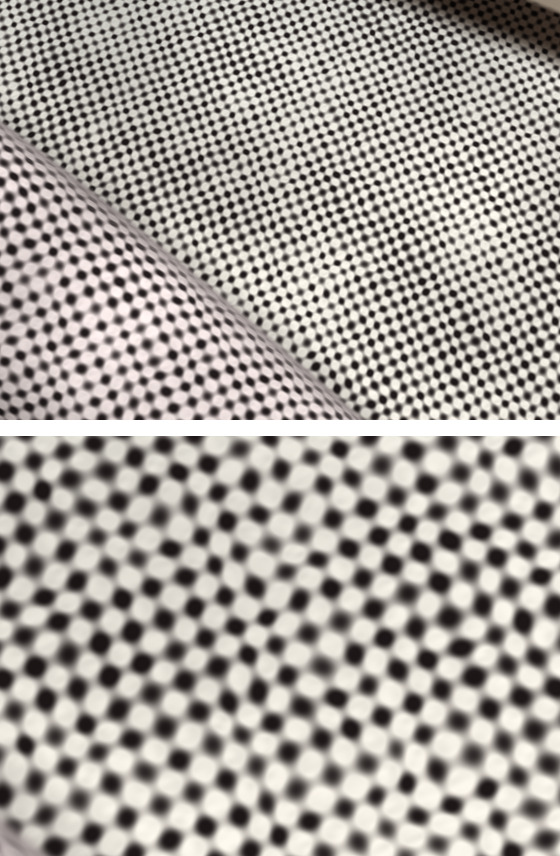
Top: the whole. Bottom: its middle third, enlarged.
Give the GLSL for this texture, as a WebGL 2 fragment shader.

```glsl
#version 300 es
precision highp float;
// Draws a two-tone plain weave cloth receding in depth, with a soft rolled fold in front.
uniform vec2 u_resolution;
out vec4 outColor;

#define PITCH 0.0268        // distance between dark dots, in canvas heights
#define WEAVE_ANGLE 0.375   // turn of the dot rows
#define DEPTH 0.25          // perspective shrink toward the top
#define FOLD_SCALE 1.55     // enlargement of the nearer fold
#define FOLD_RADIUS 0.295
#define WOBBLE 0.30         // thread irregularity, in dots
#define DOT_VARIATION 0.5
#define FIBRE 0.07
#define DAYLIGHT 0.20       // strength of the broad light variation

const vec3 DARK = vec3(0.095, 0.07, 0.075);
const vec3 CREAM = vec3(0.96, 0.94, 0.90);
const vec3 ROSE = vec3(0.94, 0.89, 0.88);
const vec3 SHADE = vec3(0.25, 0.20, 0.17);
const vec3 HEM = vec3(0.56, 0.51, 0.45);

float hash(vec2 p) {
    vec3 q = fract(vec3(p.xyx) * 0.1031);
    q += dot(q, q.yzx + 33.33);
    return fract((q.x + q.y) * q.z);
}

float noise(vec2 p) {
    vec2 i = floor(p), f = fract(p);
    f = f * f * (3.0 - 2.0 * f);
    return mix(mix(hash(i), hash(i + vec2(1, 0)), f.x),
               mix(hash(i + vec2(0, 1)), hash(i + vec2(1, 1)), f.x), f.y);
}

// Cloth colour at a surface position; contrast softens distant or turned cloth.
vec3 weave(vec2 p, vec3 light, float contrast) {
    float c = cos(WEAVE_ANGLE), s = sin(WEAVE_ANGLE);
    vec2 g = mat2(c, -s, s, c) * p / PITCH;
    vec2 wobble = vec2(noise(g * 0.7 + 40.0), noise(g * 0.7 + 90.0)) - 0.5;
    g += WOBBLE * wobble;

    // Crossing waves give staggered dark dots joined by grey thread gaps.
    vec2 wave = cos(6.2831853 * g);
    float weight = wave.x + wave.y;
    float vary = hash(floor(g + 0.5) + 200.0) - 0.5;
    weight += DOT_VARIATION * vary * max(weight, 0.0);
    weight += 0.5 * (noise(g * 0.45 + 150.0) - 0.5);
    weight += 0.4 * (noise(g * 0.13 + 230.0) - 0.5);
    float ink = mix(0.33, smoothstep(-0.95, 2.08, weight), contrast);

    // Fine fibres catch the light unevenly.
    float fibre = noise(g * vec2(3.0, 5.0) + 300.0) - 0.5;
    vec3 color = mix(light, DARK, ink);
    return color * (1.0 + FIBRE * fibre);
}

// Flat cloth behind the fold, with the shadowed far corner.
vec3 flatCloth(vec2 p, float foldDistance) {
    vec2 q = p - vec2(0.667, 0.5);
    vec2 surface = q / (1.0 - DEPTH * q.y);
    vec3 light = CREAM * mix(vec3(1.0), vec3(0.92, 0.935, 0.94), smoothstep(0.4, 1.0, p.y));
    vec3 color = weave(surface, light, 0.97);
    color *= 1.0 - 0.15 * smoothstep(-0.07, 0.0, foldDistance);

    float corner = p.y - 1.0 + 0.38 * (p.x - 0.92);
    float shadow = smoothstep(-0.035, 0.05, corner + 0.012 * (noise(p * 9.0) - 0.5));
    color *= mix(vec3(1.0), SHADE, shadow);
    float hem = p.y - 1.0 + 0.41 * (p.x - 1.25);
    return mix(color, HEM, smoothstep(-0.006, 0.012, hem));
}

// Cylindrical roll: thread spacing narrows toward both of its turning edges.
vec3 foldCloth(vec2 p, float foldDistance) {
    vec2 along = vec2(0.77, -0.638), across = vec2(-0.638, -0.77);
    float turn = clamp(foldDistance / FOLD_RADIUS - 1.0, -0.985, 0.985);
    float facing = sqrt(1.0 - turn * turn);
    vec2 surface = along * dot(p, along) + across * FOLD_RADIUS * asin(turn);
    vec3 color = weave(surface / FOLD_SCALE + 3.0, ROSE, 0.95 * smoothstep(0.12, 0.62, facing));
    float lit = mix(0.90, 1.0, smoothstep(0.15, 0.75, facing));
    lit *= 1.0 - 0.32 * smoothstep(0.2, 0.95, turn);
    return color * lit;
}

void main() {
    vec2 p = gl_FragCoord.xy / u_resolution.y;

    // The fold edge bends gently from the left side to the bottom.
    float edge = 0.714 - 0.75 * p.x - 0.085 * p.x * p.x;
    float foldDistance = (edge - p.y) / 1.29;
    vec3 color = mix(flatCloth(p, foldDistance), foldCloth(p, foldDistance),
                     smoothstep(-0.008, 0.008, foldDistance));

    // Broad, uneven daylight.
    color *= 1.0 + DAYLIGHT * (noise(p * 3.5 + 7.0) - 0.5);
    outColor = vec4(clamp(color, 0.0, 1.0), 1.0);
}
```
